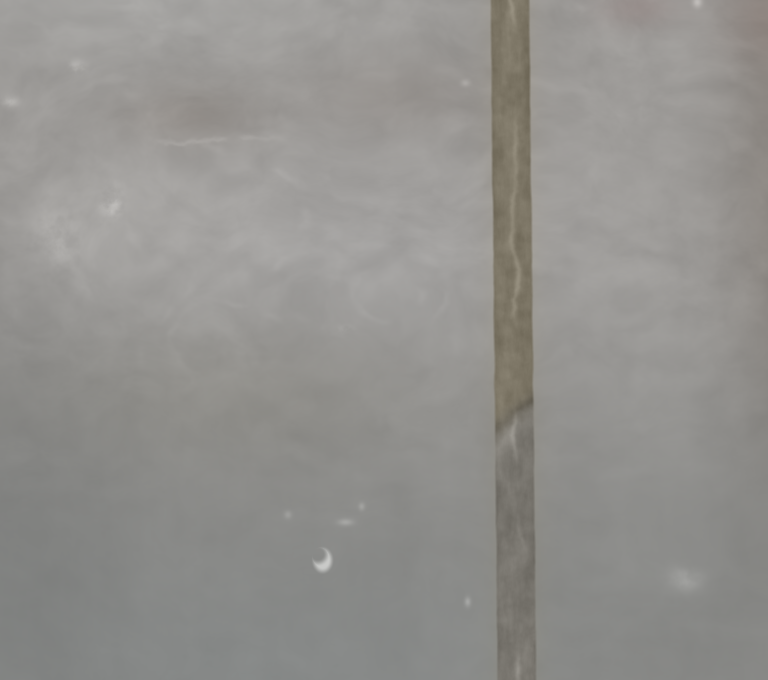
This texture is drawn by a Shadertoy shader. Its source:

```glsl
// A worn concrete floor crossed by a narrow, slightly leaning expansion joint.
// Broad gaussian tints set the light and stains; warped value noise adds the
// trowel marks, and small distance shapes add scuffs, chips and the joint seam.

float hash(vec2 p) {
    return fract(sin(dot(p, vec2(127.1, 311.7))) * 43758.5453);
}

float noise(vec2 p) {
    vec2 i = floor(p), f = fract(p);
    f = f * f * (3.0 - 2.0 * f);
    return mix(mix(hash(i), hash(i + vec2(1, 0)), f.x),
               mix(hash(i + vec2(0, 1)), hash(i + vec2(1, 1)), f.x), f.y);
}

float fbm(vec2 p) {
    float sum = 0.0, amp = 0.5;
    for (int i = 0; i < 5; i++) {
        sum += amp * (noise(p) - 0.5);
        p = mat2(1.6, 1.2, -1.2, 1.6) * p + 7.3;
        amp *= 0.5;
    }
    return sum;
}

// Soft elliptical spot
float spot(vec2 uv, vec2 centre, vec2 radius) {
    vec2 d = (uv - centre) / radius;
    return exp(-dot(d, d));
}

// Faint arc left by a trowel, broken up by noise
float arc(vec2 p, vec2 centre, float radius, float squash) {
    vec2 d = (p - centre) * vec2(1.0, squash);
    float line = (length(d) - radius + 0.06 * fbm(p * 14.0)) / 0.007;
    return exp(-line * line) * smoothstep(0.4, 0.85, noise(p * 30.0 + radius * 90.0));
}

vec3 concrete(vec2 uv, vec2 p) {
    // Broad light, brightest above the middle
    vec3 col = mix(vec3(0.535, 0.536, 0.527), vec3(0.6, 0.591, 0.58), smoothstep(0.1, 0.72, uv.y));
    col += vec3(0.046, 0.048, 0.052) * spot(uv, vec2(0.47, 0.63), vec2(0.28, 0.17));
    col += 0.035 * spot(uv, vec2(0.13, 0.68), vec2(0.16, 0.14));
    col += vec3(0.042, 0.046, 0.048) * spot(uv, vec2(0.2, 1.0), vec2(0.38, 0.1));
    col += 0.025 * spot(uv, vec2(0.84, 0.66), vec2(0.11, 0.4));
    col += vec3(0.0, 0.008, 0.013) * spot(uv, vec2(0.35, 0.0), vec2(0.38, 0.16));

    // Darker sides and warm stains
    col -= vec3(0.03, 0.027, 0.025) * spot(uv, vec2(0.0, 0.25), vec2(0.2, 0.4));
    col -= vec3(0.055, 0.066, 0.075) * spot(uv, vec2(1.02, 0.75), vec2(0.075, 0.42));
    col -= vec3(0.035, 0.044, 0.05) * spot(uv, vec2(0.25, 0.83), vec2(0.09, 0.045));
    col -= vec3(0.015, 0.022, 0.026) * spot(uv, vec2(0.52, 0.86), vec2(0.12, 0.06));
    col -= vec3(0.025, 0.05, 0.05) * spot(uv, vec2(0.83, 0.99), vec2(0.05, 0.03));
    col -= vec3(0.01, 0.03, 0.034) * spot(uv, vec2(1.0, 0.98), vec2(0.06, 0.07));
    col -= vec3(0.012, 0.014, 0.022) * spot(uv, vec2(0.3, 0.42), vec2(0.25, 0.1));

    // Clouding, vertical wipe marks and swirled grain, rougher near the top
    vec2 warp = vec2(fbm(p * 5.0), fbm(p * 5.0 + 19.0));
    float rough = smoothstep(0.2, 0.65, uv.y);
    col += 0.03 * fbm(p * 6.0 + warp);
    col += 0.02 * fbm(p * vec2(22.0, 5.0) + 3.0);
    col += mix(0.022, 0.07, rough) * fbm(p * vec2(24.0, 36.0) + warp * 4.0);

    // Trowel arcs
    float arcs = arc(p, vec2(0.565, 0.56), 0.045, 1.1) + arc(p, vec2(0.57, 0.565), 0.08, 1.3)
               + arc(p, vec2(0.34, 0.5), 0.085, 1.5) + arc(p, vec2(0.33, 0.46), 0.12, 1.1)
               + arc(p, vec2(0.32, 0.68), 0.13, 1.2);
    col += 0.022 * arcs * smoothstep(0.42, 0.54, uv.y);
    float crease = (uv.y - 0.792 - 0.05 * fbm(p * 18.0)) / 0.004;
    float broken = smoothstep(0.25, 0.7, noise(p * 35.0));
    col += 0.04 * broken * exp(-crease * crease) * smoothstep(0.18, 0.23, uv.x) * smoothstep(0.4, 0.3, uv.x);
    return col;
}

// Pale scuffs and chips lying on the surface
float scuffs(vec2 uv, vec2 p, float px) {
    float ragged = smoothstep(-0.25, 0.25, fbm(p * 45.0));
    float s = 0.13 * ragged * spot(uv, vec2(0.146, 0.703), vec2(0.015, 0.024));
    s += 0.065 * ragged * spot(uv, vec2(0.075, 0.65), vec2(0.035, 0.045));
    s += 0.1 * ragged * spot(uv, vec2(0.1, 0.9), vec2(0.012, 0.012));
    s += 0.11 * ragged * spot(uv, vec2(0.013, 0.85), vec2(0.012, 0.008));
    s += 0.09 * spot(uv, vec2(0.892, 0.148), vec2(0.022, 0.016)) * (0.5 + 0.5 * ragged);
    s += 0.1 * spot(uv, vec2(0.45, 0.232), vec2(0.01, 0.005));
    s += 0.08 * spot(uv, vec2(0.471, 0.255), vec2(0.004, 0.006));
    s += 0.07 * spot(uv, vec2(0.375, 0.243), vec2(0.005, 0.006));
    s += 0.11 * spot(uv, vec2(0.609, 0.115), vec2(0.004, 0.007));
    s += 0.08 * spot(uv, vec2(0.606, 0.878), vec2(0.006, 0.005));
    s += 0.14 * spot(uv, vec2(0.908, 0.997), vec2(0.006, 0.008));
    s += 0.09 * ragged * spot(uv, vec2(0.449, 0.515), vec2(0.012, 0.007));

    // Crescent chip
    float outer = length((p - vec2(0.474, 0.176)) * vec2(1.25, 1.0)) - 0.016;
    float inner = length(p - vec2(0.467, 0.185)) - 0.013;
    float soft = px + 0.004;
    return s + 0.25 * smoothstep(soft, -soft, max(outer, -inner));
}

vec3 jointFill(float across, vec2 uv, vec2 p) {
    float seam = uv.y - mix(0.365, 0.41, across) - 0.03 * fbm(p * 25.0);
    vec3 col = mix(vec3(0.478, 0.465, 0.438), vec3(0.492, 0.465, 0.402), smoothstep(-0.03, 0.03, seam));
    col += 0.11 * fbm(p * vec2(75.0, 22.0)) + 0.07 * fbm(p * 80.0);

    // Pale crack, dark seam with a light lip, and shaded sides
    float crack = (across - 0.57 - 0.4 * fbm(vec2(uv.y * 20.0, 2.0))) / 0.07;
    col += 0.08 * exp(-crack * crack) * smoothstep(0.25, 0.8, noise(vec2(uv.y * 14.0, 5.0)));
    col -= 0.085 * exp(-pow(abs(seam) / 0.011, 2.0)) * (0.5 + 0.5 * across);
    col += 0.05 * exp(-pow(abs(seam + 0.028) / 0.014, 2.0));
    return col - 0.035 * (exp(-across * 9.0) + exp((across - 1.0) * 9.0));
}

void mainImage(out vec4 fragColor, in vec2 fragCoord) {
    vec2 uv = fragCoord / iResolution.xy;
    vec2 p = uv * vec2(1.128, 1.0);
    float px = 1.0 / iResolution.y;
    vec3 col = concrete(uv, p) + scuffs(uv, p, px);

    // Leaning joint with a warm, worn rim
    float across = (uv.x - mix(0.648, 0.639, uv.y) - 0.002 * fbm(vec2(uv.y * 30.0, 1.0))) / 0.05;
    float edge = (abs(across - 0.5) - 0.5) * 0.056;
    col += vec3(0.01, 0.004, -0.012) * exp(-max(edge, 0.0) * 70.0);
    vec3 fill = jointFill(clamp(across, 0.0, 1.0), uv, p);
    col = mix(col, fill, 1.0 - smoothstep(-px - 0.001, px + 0.001, edge));
    fragColor = vec4(clamp(col, 0.0, 1.0), 1.0);
}
```
